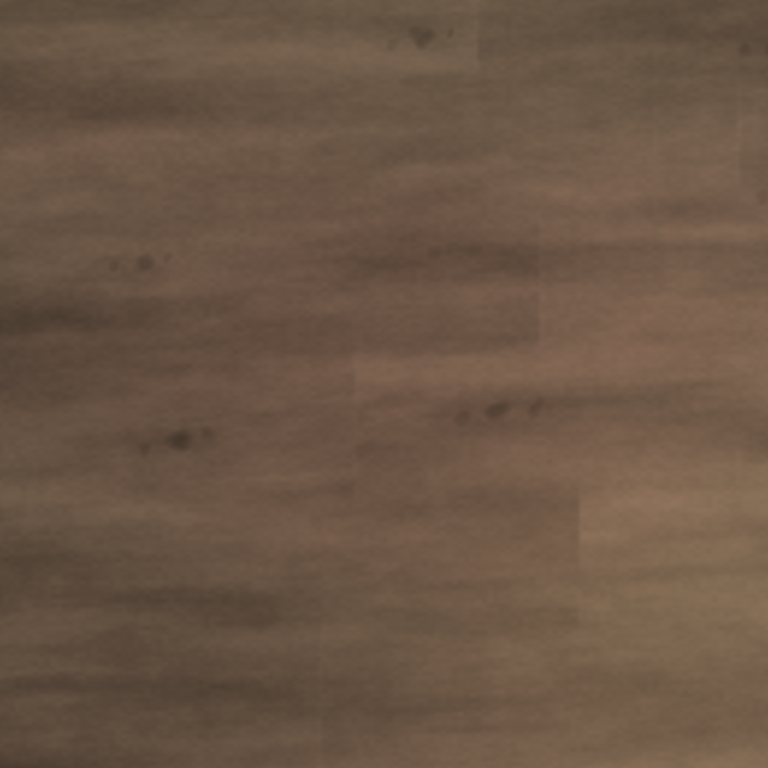
A WebGL 2 fragment shader for this texture:

```glsl
#version 300 es
precision highp float;
// Softly focused wooden floor: slightly tilted rows of brown boards.
// Stretched noise, partly shared and partly per board, gives the grain; knots
// sit on a jittered grid, and a warm pool of light lies at the lower right.

uniform vec2 u_resolution;
out vec4 fragColor;

#define TILT 0.05
#define ROW_HEIGHT 0.18
#define BOARD_LENGTH 1.15
#define EDGE_BLUR 0.004
#define STREAK_CONTRAST 0.30
#define BOARD_CONTRAST 0.06
#define MOTTLE_CONTRAST 0.10
#define SPECKLE_CONTRAST 0.055
#define KNOT_DEPTH 0.23
#define KNOT_CELL vec2(0.42, 0.26)
#define LIGHT_CENTRE vec2(0.82, 0.20)
#define WOOD_COLOUR vec3(0.424, 0.344, 0.279)

float hash(vec2 p) {
    return fract(sin(dot(p, vec2(127.1, 311.7))) * 43758.5453);
}

float noise(vec2 p) {
    vec2 i = floor(p), f = fract(p);
    f = f * f * (3.0 - 2.0 * f);
    float low = mix(hash(i), hash(i + vec2(1, 0)), f.x);
    float high = mix(hash(i + vec2(0, 1)), hash(i + vec2(1, 1)), f.x);
    return mix(low, high, f.y);
}

float fbm(vec2 p) {
    float sum = 0.0, weight = 0.533;
    for (int i = 0; i < 4; i++) {
        sum += weight * noise(p);
        p = p * 2.03 + 17.3;
        weight *= 0.5;
    }
    return sum;
}

// Relative brightness of the grain on one board
float boardTone(vec2 p, vec2 board) {
    vec2 shift = 40.0 * vec2(hash(board + 3.7), hash(board + 9.1));
    p.y += 0.025 * (noise(p * vec2(4.0, 6.0) + shift) - 0.5);
    float streaks = fbm(p * vec2(3.0, 17.0) + shift) - 0.5;
    float fibres = noise(p * vec2(20.0, 110.0) + shift) - 0.5;
    float tone = STREAK_CONTRAST * streaks + 0.035 * fibres;
    return tone + BOARD_CONTRAST * (hash(board) - 0.5);
}

// Blends the two boards that meet at the nearest end joint of a row
float rowTone(vec2 p, float row) {
    float along = p.x / BOARD_LENGTH + hash(vec2(row, 5.3));
    float joint = floor(along + 0.5);
    float distanceToJoint = (along - joint) * BOARD_LENGTH;
    float side = smoothstep(-EDGE_BLUR, EDGE_BLUR, distanceToJoint);
    float tone = mix(boardTone(p, vec2(joint - 1.0, row)),
                     boardTone(p, vec2(joint, row)), side);
    return tone + 0.02 * exp(-pow(distanceToJoint / EDGE_BLUR, 2.0));
}

// Rows fade into each other, here sharply and there softly
float floorTone(vec2 p) {
    float across = (p.y + 0.03 + 0.008 * (noise(p * vec2(7.0, 5.0)) - 0.5)) / ROW_HEIGHT;
    float seam = floor(across + 0.5);
    float blur = mix(1.5, 9.0, noise(vec2(p.x * 5.0, seam * 3.7))) * EDGE_BLUR / ROW_HEIGHT;
    float side = smoothstep(-blur, blur, across - seam);
    float shared = fbm(p * vec2(2.0, 15.0) + 3.0) - 0.5;
    float bands = smoothstep(0.62, 0.95, noise(p * vec2(1.6, 19.0) + 11.0));
    float tone = mix(rowTone(p, seam - 1.0), rowTone(p, seam), side);
    return tone + STREAK_CONTRAST * shared - 0.10 * bands;
}

// Dark knots: a main spot with two fainter ones beside it
float knots(vec2 p) {
    vec2 cell = floor(p / KNOT_CELL);
    if (hash(cell + 21.0) > 0.62) return 0.0;
    vec2 jitter = vec2(hash(cell + 2.3), hash(cell + 6.9));
    vec2 d = p - (cell + 0.28 + 0.44 * jitter) * KNOT_CELL;
    d += 0.016 * (vec2(noise(p * 45.0), noise(p * 45.0 + 31.0)) - 0.5);
    float size = mix(0.6, 1.1, hash(cell + 14.0));
    float dark = 0.25 * exp(-dot(d * vec2(14.0, 38.0), d * vec2(14.0, 38.0)));
    for (int k = -1; k <= 1; k++) {
        float beside = abs(float(k));
        vec2 spot = d - vec2(0.042, 0.006) * float(k) * size;
        vec2 radius = size * mix(vec2(0.022, 0.016), vec2(0.012, 0.013), beside);
        float blob = 1.0 - smoothstep(0.2, 1.35, length(spot / radius));
        dark = max(dark, blob * mix(1.0, 0.6, beside));
    }
    return dark;
}

void main() {
    vec2 uv = gl_FragCoord.xy / u_resolution;
    vec2 p = vec2(uv.x, uv.y - TILT * uv.x);

    // Wood, with finer mottling on top
    float tone = floorTone(p) - KNOT_DEPTH * knots(p);
    tone += SPECKLE_CONTRAST * (noise(uv * vec2(130.0, 170.0)) - 0.5);
    tone += MOTTLE_CONTRAST * (fbm(p * vec2(26.0, 46.0)) - 0.5);

    // Uneven room light
    vec2 toLight = uv - LIGHT_CENTRE;
    float glow = exp(-5.0 * dot(toLight, toLight));
    tone += 0.17 * glow - 0.045 + 0.09 * (uv.x - 0.5);

    // Drift between reddish, olive and golden brown
    vec2 fromMiddle = (uv - vec2(0.52, 0.48)) * vec2(1.5, 2.2);
    float red = exp(-2.0 * dot(fromMiddle, fromMiddle));
    red += 1.2 * (fbm(p * vec2(2.0, 6.0) + 7.0) - 0.5) - 0.3;
    vec3 tint = 1.0 + red * vec3(0.03, -0.022, 0.005);
    tint += glow * vec3(0.01, 0.0, -0.03);

    fragColor = vec4(WOOD_COLOUR * tint * (1.0 + tone), 1.0);
}
```
